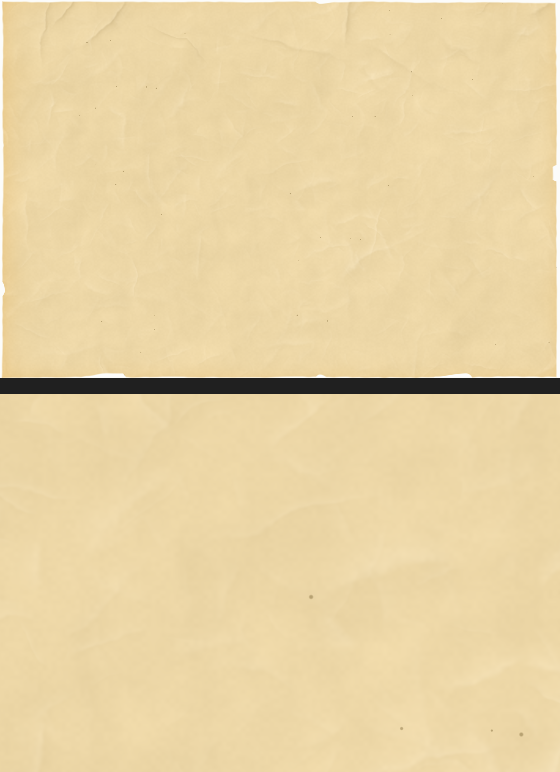
Top, the full canvas; bottom, a detail of the centre.
A WebGL 2 fragment shader for this texture:

```glsl
#version 300 es
precision highp float;
// Draws a sheet of aged, crumpled cream paper with toasted, slightly torn edges.
// Layers of jagged scattered creases and faceted noise shade the sheet; a noisy
// box distance cuts its outline and the rim is browned by soft falloffs.

uniform vec2 u_resolution;
out vec4 fragColor;

const vec3 BACKDROP = vec3(0.99, 0.99, 0.98);
const vec3 PAPER = vec3(0.928, 0.842, 0.652);
const vec3 TOAST = vec3(0.915, 0.780, 0.520);
const vec3 CREASE_TINT = vec3(0.032, 0.045, 0.075);
const vec3 SHADE_TINT = vec3(0.105, 0.110, 0.115);

float hash(vec2 p) {
  return fract(sin(dot(p, vec2(127.1, 311.7))) * 43758.5453);
}

float noise(vec2 p) {
  vec2 i = floor(p), f = fract(p);
  f = f * f * (3.0 - 2.0 * f);
  return mix(mix(hash(i), hash(i + vec2(1, 0)), f.x),
             mix(hash(i + vec2(0, 1)), hash(i + vec2(1, 1)), f.x), f.y);
}

float fbm(vec2 p) {
  float sum = 0.0, gain = 0.5;
  for (int i = 0; i < 4; i++) {
    sum += gain * noise(p);
    p = mat2(1.6, 1.2, -1.2, 1.6) * p + 7.3;
    gain *= 0.5;
  }
  return sum;
}

// Sum of short bent strokes, one per cell: sharp on one side, fading on the other.
// x is the lit flank, y is the shaded flank.
vec2 creases(vec2 p, float cells, float tilt, float spread, float thickness, float seed) {
  vec2 q = p * cells, home = floor(q), sum = vec2(0.0);
  for (int y = -1; y <= 1; y++) {
    for (int x = -1; x <= 1; x++) {
      vec2 cell = home + vec2(x, y), id = cell + seed;
      vec2 centre = cell + vec2(hash(id), hash(id + 17.3));
      float angle = tilt + spread * (hash(id + 31.7) - 0.5);
      float reach = mix(0.3, 0.85, hash(id + 47.1));
      float width = thickness * mix(0.5, 1.5, hash(id + 59.9));
      float bend = 0.7 * (hash(id + 71.3) - 0.5);
      float strength = mix(0.15, 1.0, hash(id + 83.9));
      vec2 d = q - centre;
      d = vec2(cos(angle) * d.x + sin(angle) * d.y, cos(angle) * d.y - sin(angle) * d.x);
      d.y += bend * d.x * d.x;
      float taper = smoothstep(1.0, 0.3, abs(d.x) / reach) * strength;
      float lit = smoothstep(-0.5 * width, 0.4 * width, d.y) * exp(-max(d.y, 0.0) / width);
      float shade = smoothstep(0.5 * width, -0.4 * width, d.y) * exp(min(d.y, 0.0) / width);
      sum += taper * vec2(lit, shade);
    }
  }
  return sum;
}

// Distance inward from the border, mostly straight with rare nicks.
float sheetDepth(vec2 p, float aspect) {
  float left = p.x - 0.008, right = aspect - 0.010 - p.x;
  float low = p.y - 0.003, high = 0.994 - p.y;
  float rough = 0.004 * (noise(p * 9.0) - 0.5) + 0.002 * (noise(p * 60.0) - 0.5);
  float nick = 0.010 * smoothstep(0.87, 0.93, noise(p * 13.0 + 40.0));
  return min(min(left, right), min(low, high)) - rough - nick;
}

// Browning that reaches further in along the sides than along the top.
float toasting(vec2 p, float aspect) {
  float blotch = mix(0.4, 1.4, fbm(p * 9.0 + 3.0));
  float left = 0.90 * exp(-p.x / (0.036 * blotch));
  float right = 0.65 * exp(-(aspect - p.x) / (0.026 * blotch));
  float low = 0.50 * exp(-p.y / (0.024 * blotch));
  float high = 0.35 * exp(-(1.0 - p.y) / (0.016 * blotch));
  return clamp(left + right + low + high, 0.0, 1.0);
}

// Very sparse dark dots.
float specks(vec2 p, float cells) {
  vec2 q = p * cells, cell = floor(q);
  vec2 centre = 0.3 + 0.4 * vec2(hash(cell + 5.1), hash(cell + 9.7));
  float size = mix(0.06, 0.13, hash(cell + 2.3));
  return step(0.988, hash(cell + 13.0)) * smoothstep(size, 0.3 * size, length(fract(q) - centre));
}

void main() {
  float aspect = u_resolution.x / u_resolution.y, pixel = 1.0 / u_resolution.y;
  vec2 p = gl_FragCoord.xy / u_resolution.y;
  vec2 wobble = vec2(fbm(p * 22.0), fbm(p * 22.0 + 20.0)) - 0.5;
  vec2 warped = p + 0.028 * wobble;
  float top = smoothstep(0.70, 0.95, p.y);

  // Crumple shading: facets, long and short creases, dark folds near the top
  float facets = fbm(warped * 11.0) - fbm(warped * 11.0 + vec2(0.25, -0.22));
  vec2 broad = creases(warped, 8.0, 0.7, 1.8, 0.075, 3.0);
  vec2 medium = creases(warped + 0.37, 13.0, 0.7, 3.2, 0.100, 51.0);
  vec2 small = creases(warped + 0.71, 21.0, 0.5, 6.0, 0.130, 23.0);
  vec2 folds = creases(warped, 5.0, 0.4, 3.0, 0.040, 97.0);
  float patches = smoothstep(0.25, 0.65, fbm(p * 6.0 + 31.0));
  float light = 0.75 * broad.x + 0.60 * medium.x + 0.35 * small.x;
  light = light * mix(0.45, 1.1, patches) + 0.6 * top * folds.x;
  float shade = 0.13 * broad.y + 0.10 * medium.y + 0.06 * small.y + 0.95 * top * folds.y;

  // Paper body with mottling and grain
  vec3 color = PAPER + vec3(0.024, 0.026, 0.034) * (fbm(p * 4.0 + 11.0) - 0.47);
  color += 0.060 * facets;
  color = mix(color, TOAST, toasting(p, aspect));
  color += CREASE_TINT * min(light, 1.1) - SHADE_TINT * min(shade, 0.9);
  color += 0.012 * (noise(p * 240.0) - 0.5);
  color -= 0.20 * specks(p, 50.0);

  // Torn outline
  float cover = smoothstep(-pixel, pixel, sheetDepth(p, aspect));
  fragColor = vec4(mix(BACKDROP, clamp(color, 0.0, 1.0), cover), 1.0);
}
```
